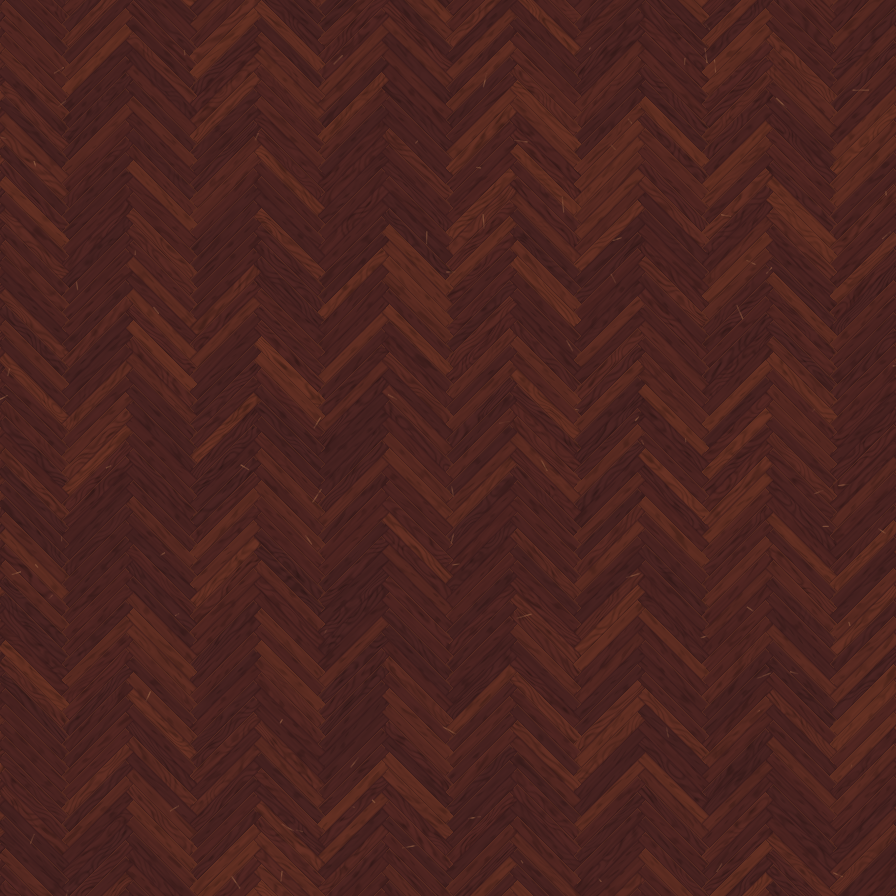
Write a WebGL 2 fragment shader that draws this texture.

```glsl
#version 300 es
precision highp float;

uniform vec2 u_resolution;
out vec4 fragColor;

// Layout: lengths inside the pattern are in plank widths
const float REPEATS = 7.0;          // zigzags across the canvas
const float PLANK_LENGTH = 8.0;
const float VALLEY_SHIFT = 8.67;
const float SEAM_HALF = 0.035;
const float SEAM_STRENGTH = 0.42;

// Wood
const vec3 DEEP = vec3(0.263, 0.127, 0.121);
const vec3 MAHOGANY = vec3(0.294, 0.136, 0.123);
const vec3 AMBER = vec3(0.372, 0.178, 0.128);
const vec3 SEAM_DARK = vec3(0.205, 0.092, 0.098);
const vec3 SEAM_LIGHT = vec3(0.400, 0.205, 0.130);
const float DRIFT = 0.14;
const float FIBRE_STRENGTH = 0.13;
const float FIGURE_STRENGTH = 0.16;
const float PORE_STRENGTH = 0.15;

// Wear
const vec3 SCRATCH = vec3(0.580, 0.380, 0.260);
const float SCRATCH_CELLS = 28.0;
const float SCRATCH_CHANCE = 0.12;
const float SCRATCH_HALF = 0.006;

float hash(vec2 p) {
  uvec2 q = uvec2(ivec2(floor(p))) * uvec2(1597334673u, 3812015801u);
  uint n = (q.x ^ q.y) * 1597334673u;
  n = (n ^ (n >> 15)) * 2246822519u;
  n ^= n >> 13;
  return float(n >> 8) / 16777216.0;
}

float noise(vec2 p) {
  vec2 i = floor(p);
  vec2 f = fract(p);
  f = f * f * (3.0 - 2.0 * f);
  return mix(mix(hash(i), hash(i + vec2(1, 0)), f.x),
             mix(hash(i + vec2(0, 1)), hash(i + vec2(1, 1)), f.x), f.y);
}

// Finds the plank at p: local position (along, across) and its identity
void herringbone(vec2 p, out vec2 local, out vec2 id) {
  vec2 cell = floor(p);
  float diagonal = mod(cell.x - cell.y, 2.0 * PLANK_LENGTH);
  if (diagonal < PLANK_LENGTH) {
    vec2 start = cell - vec2(diagonal, 0.0);
    local = p - start;
    id = start * 2.0;
  } else {
    vec2 start = cell - vec2(0.0, 2.0 * PLANK_LENGTH - 1.0 - diagonal);
    local = (p - start).yx;
    id = start * 2.0 + 1.0;
  }
}

// Brightness factor from fibres, growth rings and pores
float woodGrain(vec2 local, vec2 id) {
  vec2 p = local + 90.0 * vec2(hash(id + 11.0), hash(id + 23.0));
  float fibre = noise(p * vec2(0.7, 7.0)) - 0.5;
  float slant = (hash(id + 37.0) - 0.5) * 0.9;
  float bend = noise(p * vec2(0.5, 1.1)) * 3.5;
  float ring = abs(fract(p.y * 2.0 + p.x * slant + bend) - 0.5) * 2.0;
  float figured = smoothstep(0.35, 0.9, hash(id + 41.0));
  float pore = smoothstep(0.6, 0.95, noise(vec2(p.x * 1.1, (p.y + p.x * slant * 0.4) * 5.0)));
  return 1.0 + FIBRE_STRENGTH * fibre
    + FIGURE_STRENGTH * figured * (smoothstep(0.0, 0.7, ring) - 0.65)
    - PORE_STRENGTH * (pore - 0.12);
}

// Coverage of short scratches strewn on a jittered grid
float scratches(vec2 uv, float pixel) {
  vec2 p = uv * SCRATCH_CELLS;
  float cover = 0.0;
  for (int y = -1; y <= 1; y++) {
    for (int x = -1; x <= 1; x++) {
      vec2 cell = floor(p) + vec2(x, y);
      if (hash(cell + 301.0) > SCRATCH_CHANCE) continue;
      vec2 centre = cell + vec2(hash(cell + 317.0), hash(cell + 331.0));
      float angle = 6.2832 * hash(cell + 347.0);
      float reach = mix(0.03, 0.24, hash(cell + 359.0));
      vec2 dir = vec2(cos(angle), sin(angle));
      vec2 d = p - centre;
      float dist = length(d - dir * clamp(dot(d, dir), -reach, reach));
      float aa = pixel * SCRATCH_CELLS;
      cover = max(cover, 1.0 - smoothstep(SCRATCH_HALF, SCRATCH_HALF + aa, dist));
    }
  }
  return cover * noise(p * 9.0);
}

void main() {
  vec2 uv = gl_FragCoord.xy / u_resolution;
  float pixel = 1.0 / min(u_resolution.x, u_resolution.y);
  float scale = 2.0 * PLANK_LENGTH * REPEATS;
  vec2 q = uv * scale - vec2(VALLEY_SHIFT, 0.0);
  vec2 local, id;
  herringbone(0.5 * vec2(q.y + q.x, q.y - q.x), local, id);

  // Plank tone, with a slow drift over the floor
  float tone = pow(hash(id), 1.2) + DRIFT * (noise(uv * 4.0 + 7.0) - 0.5);
  tone = clamp(tone, 0.0, 1.0);
  vec3 color = mix(DEEP, MAHOGANY, min(tone * 2.0, 1.0));
  color = mix(color, AMBER, max(tone * 2.0 - 1.0, 0.0));
  color *= woodGrain(local, id);

  // Seams: dark joints, some catching the light
  vec2 edge = min(local, vec2(PLANK_LENGTH, 1.0) - local);
  float aa = 0.7 * pixel * scale;
  float seam = 1.0 - smoothstep(SEAM_HALF, SEAM_HALF + aa, min(edge.x, edge.y));
  float lit = step(0.5, local.y) * step(0.35, hash(id + 53.0));
  color = mix(color, mix(SEAM_DARK, SEAM_LIGHT, lit), seam * SEAM_STRENGTH);

  color = mix(color, SCRATCH, 0.7 * scratches(uv, pixel));
  fragColor = vec4(color, 1.0);
}
```
